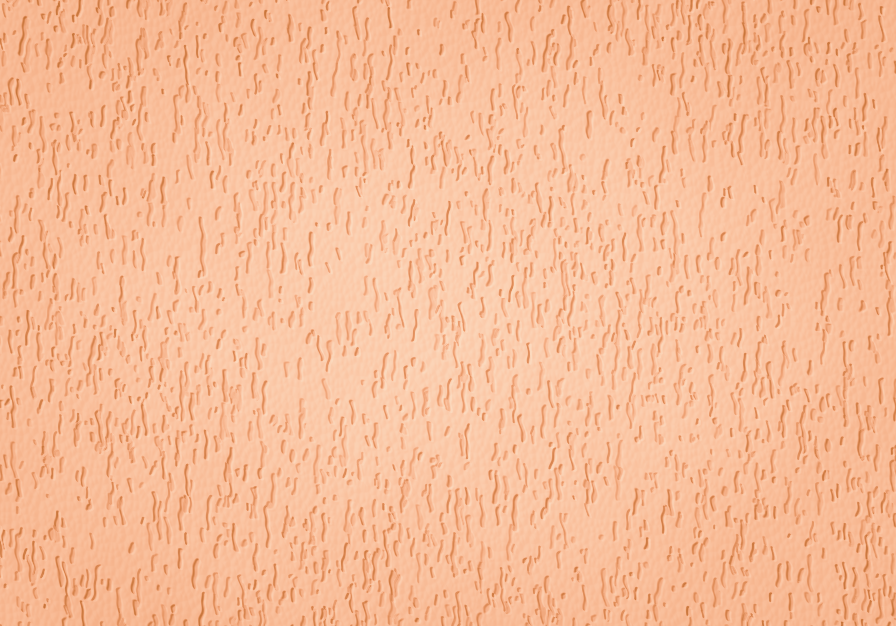
Give the GLSL for this texture, as a WebGL 2 fragment shader.

```glsl
#version 300 es
precision highp float;

uniform vec2 u_resolution;
out vec4 fragColor;

vec4 hash4(vec2 cell, float seed) {
    vec4 q = fract(vec4(cell.xyxy + seed * 17.3) * vec4(0.1031, 0.1030, 0.0973, 0.1099));
    q += dot(q, q.wzxy + 33.33);
    return fract((q.xxyz + q.yzzw) * q.zywx);
}

float capsuleDistance(vec2 p, vec2 halfAxis) {
    float along = clamp(dot(p, halfAxis) / dot(halfAxis, halfAxis), -1.0, 1.0);
    return length(p - halfAxis * along);
}

// Cellular noise: distance to the nearest scattered point, in cells
float cellular(vec2 p, float seed) {
    vec2 base = floor(p);
    float nearest = 2.0;
    for (int j = -1; j <= 1; j++) {
        for (int i = -1; i <= 1; i++) {
            vec2 cell = base + vec2(i, j);
            nearest = min(nearest, length(cell + hash4(cell, seed).xy - p));
        }
    }
    return nearest;
}

// Broad patches of denser and sparser scratching, about -1 to 1
float patches(vec2 p) {
    float a = sin(p.x * 8.0 + 2.0 * sin(p.y * 5.0 + 1.0));
    float b = sin(p.y * 11.0 + 2.0 * sin(p.x * 6.0 + 2.5));
    float c = sin(p.x * 23.0 - p.y * 17.0 + 2.0 * sin(p.y * 13.0));
    return 0.4 * a + 0.35 * b + 0.25 * c;
}

// Sideways wander that makes the grooves crooked
vec2 wander(vec2 p) {
    float x = sin(p.y * 95.0 + 3.0 * sin(p.x * 41.0))
            + 0.6 * sin(p.y * 230.0 + p.x * 170.0 + 2.0 * sin(p.x * 67.0));
    float y = sin(p.x * 140.0 + 2.0 * sin(p.y * 37.0));
    return vec2(0.0016 * x, 0.003 * y);
}

// Depth of one layer of scattered, nearly upright grooves, 0 to 1
float grooveLayer(vec2 p, vec2 cellSize, vec2 lengths, float share, float blur, float seed) {
    vec2 base = floor(p / cellSize);
    float depth = 0.0;
    for (int j = -1; j <= 1; j++) {
        for (int i = -1; i <= 1; i++) {
            vec2 cell = base + vec2(i, j);
            vec4 place = hash4(cell, seed);
            vec4 form = hash4(cell, seed + 5.0);
            vec2 center = (cell + place.xy) * cellSize;
            float halfLength = mix(lengths.x, lengths.y, place.z * place.z);
            vec2 halfAxis = halfLength * vec2(0.28 * (form.x - 0.5), 1.0);
            float radius = mix(0.0026, 0.0048, form.y);
            float d = capsuleDistance(p - center, halfAxis);
            float hollow = 1.0 - smoothstep(radius * 0.4, radius + blur, d);
            float present = step(place.w, share + 0.22 * patches(center));
            depth = max(depth, hollow * present * mix(0.5, 1.0, form.z));
        }
    }
    return depth;
}

float grooveDepth(vec2 p, float blur) {
    vec2 q = p + wander(p);
    float longCuts = grooveLayer(q, vec2(0.019, 0.052), vec2(0.005, 0.030), 0.58, blur, 1.0);
    float midCuts = grooveLayer(q + 0.37, vec2(0.021, 0.043), vec2(0.004, 0.022), 0.50, blur, 2.0);
    float pits = grooveLayer(q + 0.71, vec2(0.017, 0.021), vec2(0.001, 0.006), 0.24, blur, 3.0);
    return max(longCuts, max(midCuts, pits));
}

float grainHeight(vec2 p) {
    return 1.0 - cellular(p * vec2(115.0, 75.0), 7.0);
}

// Warm plaster colour for a given lightness
vec3 plasterColour(float tone) {
    float shade = 0.82 - tone;
    return vec3(0.985 - 1.6 * shade * shade, tone, 1.32 * tone - 0.38);
}

void main() {
    vec2 p = gl_FragCoord.xy / u_resolution.y;
    vec2 fromCenter = gl_FragCoord.xy / u_resolution - 0.5;
    float pixel = 1.0 / u_resolution.y;

    // Relief lit from the upper left
    vec2 towardLight = vec2(-0.0032, 0.0022);
    float depth = grooveDepth(p, pixel * 0.5);
    float slope = grooveDepth(p + towardLight, pixel * 0.5) - depth;
    float grain = grainHeight(p) - grainHeight(p + towardLight);

    // Pale middle, deeper colour toward the borders
    float border = smoothstep(0.05, 0.72, length(fromCenter));
    float tone = mix(0.805, 0.715, border) + 0.008 * patches(p * 1.7);

    tone += 0.05 * max(slope, 0.0) - 0.19 * max(-slope, 0.0);
    tone -= 0.065 * depth;
    tone += 0.05 * grain;

    fragColor = vec4(plasterColour(clamp(tone, 0.46, 0.85)), 1.0);
}
```
